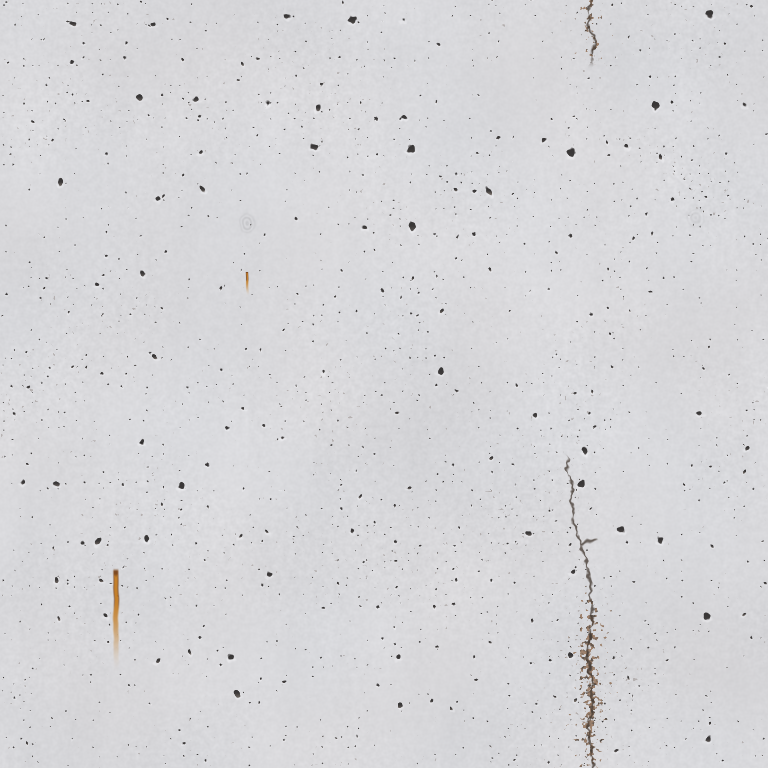
Give the GLSL for this texture, as a WebGL 2 fragment shader.

```glsl
#version 300 es
precision highp float;
precision highp int;
// Pale cast concrete: soft mottling and fine grain, scattered air pits in three
// sizes, thin rust streaks and one crumbling vertical crack.
// Pits sit in jittered grid cells; everything else is shaped gradient noise.

uniform vec2 u_resolution;
out vec4 fragColor;

const vec3 CONCRETE = vec3(0.848, 0.848, 0.860);
const vec3 FLECK = vec3(0.62, 0.59, 0.58);
const vec3 PIT_DARK = vec3(0.17, 0.16, 0.16);
const vec3 PIT_FLOOR = vec3(0.47, 0.43, 0.40);
const vec3 CRACK_DARK = vec3(0.27, 0.23, 0.20);
const vec3 CRUMBLE = vec3(0.58, 0.45, 0.35);
const vec3 RUST = vec3(0.76, 0.47, 0.11);
const vec3 RUST_DARK = vec3(0.36, 0.16, 0.05);
const float MOTTLE = 0.026;
const float GRAIN = 0.040;
const int PIT_LAYERS = 3;
const float PIT_GRID = 18.0;        // cells across for the largest pits
const float PIT_GRID_STEP = 2.2;    // grid refinement per layer
const float PIT_CHANCE = 0.20;
const vec2 PIT_RADIUS = vec2(0.045, 0.105);  // in cells
const vec2 CRACK_START = vec2(0.738, 0.41);
const float CRACK_LENGTH = 0.50;    // runs down and wraps past the lower edge
const float CRACK_WIDTH = 0.0013;

vec3 random3(vec2 cell, int seed) {
    uvec3 v = uvec3(ivec3(ivec2(cell), seed)) * 1664525u + 1013904223u;
    v.x += v.y * v.z; v.y += v.z * v.x; v.z += v.x * v.y;
    v ^= v >> 16u;
    v.x += v.y * v.z; v.y += v.z * v.x; v.z += v.x * v.y;
    return vec3(v >> 8u) / exp2(24.0);
}

float cornerSlope(vec2 cell, vec2 offset) {
    float angle = 6.2832 * random3(cell, 7).x;
    return dot(vec2(cos(angle), sin(angle)), offset);
}

float gradientNoise(vec2 p) {
    vec2 i = floor(p), f = p - i;
    vec2 w = f * f * f * (f * (f * 6.0 - 15.0) + 10.0);
    vec2 e = vec2(1.0, 0.0);
    return mix(mix(cornerSlope(i, f), cornerSlope(i + e, f - e), w.x),
               mix(cornerSlope(i + e.yx, f - e.yx), cornerSlope(i + 1.0, f - 1.0), w.x), w.y);
}

float fbm(vec2 p) {
    float sum = 0.0, gain = 1.0;
    for (int i = 0; i < 4; i++) {
        sum += gain * gradientNoise(p);
        p = p * 2.1 + 17.3;
        gain *= 0.55;
    }
    return sum;
}

// Irregular elliptical holes, shaded at the top and lit along the lower rim.
vec3 addPits(vec3 color, vec2 uv, float cluster, float pixel) {
    float grid = PIT_GRID;
    for (int layer = 0; layer < PIT_LAYERS; layer++) {
        vec2 p = uv * grid, cell = floor(p);
        vec3 place = random3(cell, 20 + layer), form = random3(cell, 40 + layer);
        float present = step(place.z, PIT_CHANCE * (1.0 + 0.7 * cluster));
        vec2 q = p - cell - mix(vec2(0.25), vec2(0.75), place.xy);
        float angle = 3.1416 * form.x, aa = 0.8 * grid * pixel;
        float radius = mix(PIT_RADIUS.x, PIT_RADIUS.y, form.y * form.y);
        vec2 e = mat2(cos(angle), sin(angle), -sin(angle), cos(angle)) * q;
        e.y *= 1.0 + 0.9 * form.z;
        float d = length(e) - radius + 0.055 * gradientNoise(p * 10.0);
        float hole = present * (1.0 - smoothstep(-aa, aa, d));
        float rim = present * (1.0 - smoothstep(0.0, 0.05 + aa, abs(d - 0.03)));
        color += 0.045 * rim * smoothstep(0.0, radius, -q.y);
        vec3 inside = mix(PIT_DARK, PIT_FLOOR, form.z * smoothstep(-0.3, 1.0, -q.y / radius));
        color = mix(color, inside, 0.92 * hole);
        grid *= PIT_GRID_STEP;
    }
    return color;
}

// Vertical stain hanging from its top point and fading downwards.
vec3 addRust(vec3 color, vec2 uv, vec2 top, float len, float width, float pixel) {
    vec2 q = uv - top;
    float t = -q.y / len;
    float x = abs(q.x + 0.0015 * gradientNoise(vec2(uv.y * 70.0, 3.5)));
    float span = smoothstep(-0.02, 0.02, t) * (1.0 - smoothstep(0.25, 1.0, t));
    float body = span * (1.0 - smoothstep(0.4 * width, width + pixel, x));
    float core = smoothstep(0.3, 0.9, x / width) * (1.0 - smoothstep(0.3, 0.42, t));
    core = max(core, 1.0 - smoothstep(0.03, 0.08, t));
    return mix(color, mix(RUST, RUST_DARK, 0.75 * core), 0.92 * body);
}

// Faint round scar with uneven rings.
float scar(vec2 uv, vec2 center) {
    float r = length((uv - center) * vec2(1.25, 1.0)) + 0.003 * gradientNoise(uv * 90.0);
    return (1.0 - smoothstep(0.008, 0.017, r)) * (0.5 + 0.4 * sin(r * 1100.0));
}

vec3 addCrack(vec3 color, vec2 uv, float pixel) {
    float t = fract(CRACK_START.y - uv.y);
    float path = CRACK_START.x + 0.031 * smoothstep(0.0, 0.22, t)
        + 0.010 * gradientNoise(vec2(t * 17.0, 2.3)) + 0.006 * gradientNoise(vec2(t * 70.0, 5.7));
    float dx = uv.x - path + 0.003 * gradientNoise(uv * 180.0);
    float span = smoothstep(0.0, 0.012, t) * (1.0 - smoothstep(CRACK_LENGTH - 0.02, CRACK_LENGTH, t));
    float width = CRACK_WIDTH * (1.0 + 1.6 * gradientNoise(vec2(t * 90.0, 9.1)));
    float line = 1.0 - smoothstep(width - pixel, width + pixel, abs(dx));
    // Short side branch
    float rise = t - 0.118 + 0.25 * dx + 0.006 * gradientNoise(uv * 75.0);
    float branch = step(0.0, dx) * (1.0 - smoothstep(0.018, 0.026, dx));
    line = max(line, branch * (1.0 - smoothstep(0.0, 0.0012 + pixel, abs(rise))));
    // Loose brown grains beside the lower part
    float loose = smoothstep(0.14, 0.25, t) * (1.0 - 0.45 * smoothstep(0.35, 0.42, t));
    float spread = loose * (exp(-abs(dx) / 0.010) + 0.22 * exp(-abs(dx) / 0.04));
    float grains = gradientNoise(uv * 150.0) + 0.6 * gradientNoise(uv * 310.0);
    float rubble = smoothstep(0.0, 0.25, grains - 0.62 + 0.85 * spread) * smoothstep(0.02, 0.12, spread);
    vec3 tint = mix(CRUMBLE, CRACK_DARK, smoothstep(-0.15, 0.45, gradientNoise(uv * 210.0 + 31.0)));
    color = mix(color, tint, 0.85 * span * rubble);
    return mix(color, CRACK_DARK, 0.78 * span * line);
}

void main() {
    vec2 uv = gl_FragCoord.xy / u_resolution;
    float pixel = 1.0 / min(u_resolution.x, u_resolution.y);
    float cluster = clamp(1.6 * fbm(uv * 5.0 + 3.0), -1.0, 1.0);

    // Surface tone, faint vertical wash and grain
    float tone = MOTTLE * fbm(uv * 3.5 + 40.0) + 0.008 * gradientNoise(uv * vec2(38.0, 4.0));
    float fine = gradientNoise(uv * 120.0) + 0.8 * gradientNoise(uv * 260.0 + 9.0);
    vec3 color = CONCRETE + tone + GRAIN * (0.55 + 0.25 * cluster) * fine;
    color += vec3(0.006, 0.0, -0.004) * gradientNoise(uv * 6.0 + 70.0);
    color -= 0.07 * (scar(uv, vec2(0.322, 0.709)) + 0.7 * scar(uv, vec2(0.906, 0.716)));

    // Shallow flecks gather where the surface is more porous
    float porous = gradientNoise(uv * 135.0 + 80.0) + 0.6 * gradientNoise(uv * 290.0 + 50.0);
    color = mix(color, FLECK, 0.6 * smoothstep(0.0, 0.22, porous - 0.60 + 0.13 * cluster));

    color = addPits(color, uv, cluster, pixel);
    color = addRust(color, uv, vec2(0.151, 0.258), 0.135, 0.0036, pixel);
    color = addRust(color, uv, vec2(0.322, 0.646), 0.032, 0.0012, pixel);
    color = addCrack(color, uv, pixel);
    fragColor = vec4(color, 1.0);
}
```
